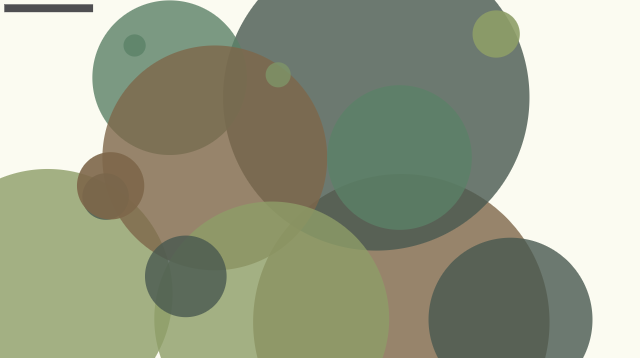
Write a Shadertoy shader that draws this background.

```glsl
const vec3 CREAM = vec3(0.984, 0.984, 0.945);
const vec3 TEAL  = vec3(0.355, 0.505, 0.403);
const vec3 SLATE = vec3(0.285, 0.347, 0.312);
const vec3 BROWN = vec3(0.493, 0.402, 0.288);
const vec3 OLIVE = vec3(0.555, 0.617, 0.405);
const vec3 CHARCOAL = vec3(0.31, 0.31, 0.32);

const float SHEER = 0.8;
const float DENSE = 0.9;

float circleDistance(vec2 p, vec2 center, float radius) {
    return length(p - center) - radius;
}

float boxDistance(vec2 p, vec2 center, vec2 halfSize) {
    vec2 d = abs(p - center) - halfSize;
    return length(max(d, 0.0)) + min(max(d.x, d.y), 0.0);
}

// One-pixel soft coverage of a signed distance
float coverage(float dist, float pixel) {
    return clamp(0.5 - dist / pixel, 0.0, 1.0);
}

// Lays a translucent disc over the colour below; disc = center.xy, radius
vec3 layDisc(vec3 base, vec2 p, vec3 disc, vec3 tint, float opacity, float pixel) {
    float mask = coverage(circleDistance(p, disc.xy, disc.z), pixel);
    return mix(base, tint, mask * opacity);
}

void mainImage(out vec4 fragColor, in vec2 fragCoord) {
    // Canvas height is one unit
    float pixel = 1.0 / iResolution.y;
    vec2 p = fragCoord * pixel;
    vec3 color = CREAM;

    // Large discs, back to front
    color = layDisc(color, p, vec3(1.121, 0.100, 0.414), BROWN, SHEER, pixel);
    color = layDisc(color, p, vec3(1.051, 0.728, 0.428), SLATE, SHEER, pixel);
    color = layDisc(color, p, vec3(0.474, 0.783, 0.216), TEAL, SHEER, pixel);
    color = layDisc(color, p, vec3(0.133, 0.179, 0.349), OLIVE, SHEER, pixel);
    color = layDisc(color, p, vec3(0.600, 0.559, 0.314), BROWN, SHEER, pixel);
    color = layDisc(color, p, vec3(1.116, 0.560, 0.202), TEAL, SHEER, pixel);
    color = layDisc(color, p, vec3(0.759, 0.109, 0.328), OLIVE, SHEER, pixel);
    color = layDisc(color, p, vec3(1.426, 0.107, 0.229), SLATE, SHEER, pixel);

    // Small accent discs
    color = layDisc(color, p, vec3(0.519, 0.228, 0.114), SLATE, SHEER, pixel);
    color = layDisc(color, p, vec3(0.295, 0.451, 0.065), SLATE, SHEER, pixel);
    color = layDisc(color, p, vec3(0.309, 0.481, 0.094), BROWN, DENSE, pixel);
    color = layDisc(color, p, vec3(1.386, 0.905, 0.066), OLIVE, DENSE, pixel);
    color = layDisc(color, p, vec3(0.376, 0.873, 0.031), TEAL, SHEER, pixel);
    color = layDisc(color, p, vec3(0.777, 0.791, 0.035), mix(OLIVE, TEAL, 0.3), SHEER, pixel);

    // Dark bar in the upper left corner
    float bar = boxDistance(p, vec2(0.136, 0.977), vec2(0.124, 0.011));
    color = mix(color, CHARCOAL, coverage(bar, pixel));

    fragColor = vec4(color, 1.0);
}
```
